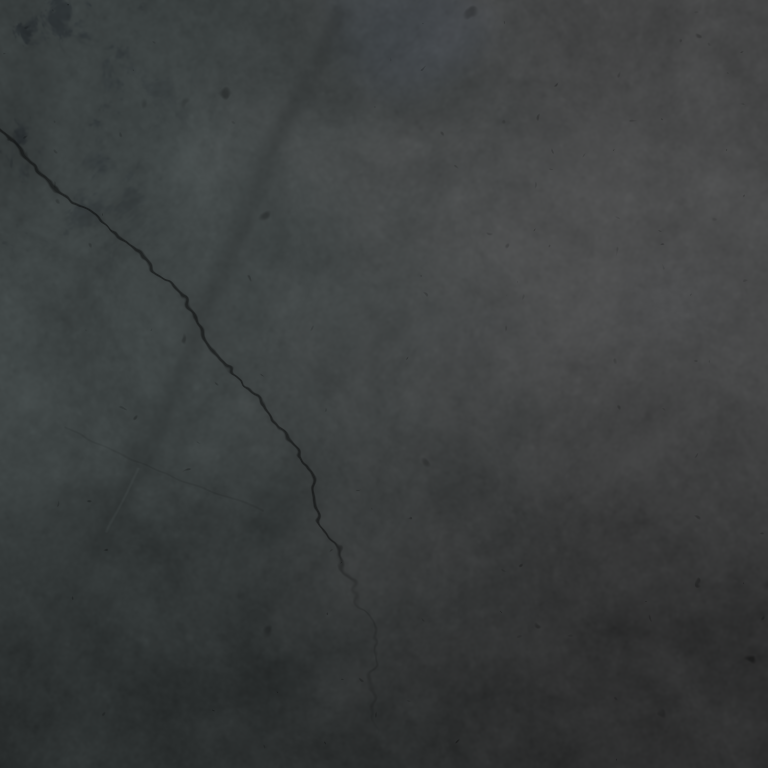
This texture is drawn by a three.js fragment shader. Its source:

```glsl
// Dark weathered concrete with cloudy stains, small pits and a diagonal crack.
varying vec2 vUv;

vec3 hash3(vec2 cell) {
  vec3 q = fract(vec3(cell.xyx) * vec3(0.1031, 0.1030, 0.0973));
  q += dot(q, q.yxz + 33.33);
  return fract((q.xxy + q.yzz) * q.zyx);
}

// Cellular noise: one soft light or dark blob per cell, about -1 to 1.
float blobs(vec2 p) {
  vec2 cell = floor(p);
  float sum = 0.0;
  for (int j = -1; j <= 1; j++) {
    for (int i = -1; i <= 1; i++) {
      vec2 c = cell + vec2(float(i), float(j));
      vec3 h = hash3(c + 57.0);
      vec2 d = p - c - h.xy;
      float k = max(0.0, 1.0 - dot(d, d));
      sum += (h.z * 2.0 - 1.0) * k * k * k;
    }
  }
  return sum;
}

float clouds(vec2 p) {
  float sum = 0.0;
  float gain = 0.6;
  for (int i = 0; i < 5; i++) {
    sum += gain * blobs(p);
    p = mat2(1.6, 1.2, -1.2, 1.6) * p + 7.3;
    gain *= 0.7;
  }
  return sum;
}

float segment(vec2 p, vec2 a, vec2 b) {
  vec2 ab = b - a;
  return length(p - a - ab * clamp(dot(p - a, ab) / dot(ab, ab), 0.0, 1.0));
}

// Sparse slanted pits, at most one in each cell.
float pits(vec2 p, float share) {
  vec3 h = hash3(floor(p) + 11.0);
  vec2 d = fract(p) - 0.3 - 0.4 * h.xy;
  float angle = 6.28 * h.y;
  d = mat2(cos(angle), sin(angle), -sin(angle), cos(angle)) * d;
  float size = 0.1 + 0.15 * h.x;
  float dist = length(d * vec2(1.0, 1.7));
  return step(h.z, share) * (1.0 - smoothstep(size * 0.2, size, dist)) * (0.4 + 0.6 * h.y);
}

// The crack wanders down from the left edge; depth is the drop below its start.
float crack(vec2 p) {
  float depth = 0.827 - p.y;
  float path = depth * (1.24 - 0.78 * depth);
  path += 0.009 * sin(depth * 27.0 + 3.0) + 0.004 * sin(depth * 58.0 + 1.0);
  path += 0.0025 * sin(depth * 131.0) + 0.0012 * sin(depth * 290.0 + 2.0);
  path += 0.004 * blobs(p * 45.0) + 0.0025 * blobs(p * 110.0);
  float slope = 1.24 - 1.56 * depth;
  float dist = abs(p.x - path) / sqrt(1.0 + slope * slope);
  float width = 0.0021 + 0.0014 * blobs(p * 34.0);
  float fade = 1.0 - 0.75 * smoothstep(0.5, 0.6, depth);
  fade *= 1.0 - smoothstep(0.74, 0.8, depth);
  float core = 1.0 - smoothstep(0.0, width + 0.0012, dist);
  return fade * (core + 0.16 * exp(-dist * 150.0));
}

void main() {
  vec2 p = vUv;
  vec2 warp = vec2(blobs(p * 6.0), blobs(p * 6.0 + 40.0));
  vec2 q = p + 0.03 * warp + 0.006 * vec2(blobs(p * 31.0), blobs(p * 31.0 + 60.0));
  float broad = clouds(q * 4.5);
  float fine = clouds(q * 16.0 + 5.0);
  float grain = blobs(p * 105.0) + 0.8 * blobs(p * 190.0);

  // Broad light: pale toward the upper right, dark along the bottom.
  float light = 0.181 + 0.088 * smoothstep(0.02, 0.62, q.y - 0.16 * q.x + 0.07);
  light += 0.03 * exp(-7.0 * dot(q - vec2(0.8, 0.66), q - vec2(0.8, 0.66)));
  light -= 0.02 * smoothstep(0.75, 1.0, q.y);
  light -= 0.018 * (1.0 - smoothstep(0.0, 0.12, q.x)) * smoothstep(0.5, 0.9, q.y);
  light += 0.026 * broad + 0.018 * fine + 0.0075 * grain;

  // Soft dark smear, with a pale scratch at its foot and a hairline across it.
  vec2 bent = p + 0.008 * warp + 0.002 * blobs(p * 40.0);
  float smear = segment(bent, vec2(0.44, 0.98), vec2(0.13, 0.28));
  light -= 0.033 * exp(-smear * smear * 5000.0) * (0.8 + 0.6 * broad + 0.4 * fine);
  float scratch = segment(bent, vec2(0.178, 0.39), vec2(0.14, 0.3));
  light += 0.025 * (1.0 - smoothstep(0.0, 0.003, scratch));
  float hairline = segment(bent, vec2(0.08, 0.44), vec2(0.34, 0.335));
  light -= 0.02 * (1.0 - smoothstep(0.0, 0.0025, hairline));

  // Pits gather at the upper right, ragged stains at the upper left.
  vec2 ragged = p + 0.004 * vec2(blobs(p * 90.0), blobs(p * 90.0 + 30.0));
  float upperRight = smoothstep(0.4, 0.85, p.x) * smoothstep(0.4, 0.65, p.y);
  float pitting = pits(ragged * 19.0, 0.05) + pits(ragged * 48.0, 0.035 + 0.1 * upperRight);
  light -= 0.06 * min(pitting, 1.0);
  float corner = (1.0 - smoothstep(0.02, 0.3, p.x)) * smoothstep(0.6, 0.82, p.y);
  float stain = corner * smoothstep(0.2, 0.7, -fine);
  light -= 0.045 * stain;

  // Green-grey on the left, neutral on the right, with faint blue patches.
  vec3 tint = mix(vec3(0.92, 1.01, 1.01), vec3(0.985, 0.995, 1.0), smoothstep(0.15, 0.85, q.x + 0.1 * broad));
  float blue = smoothstep(0.1, 0.7, blobs(q * 5.0 + 20.0)) * smoothstep(0.5, 0.85, p.y);
  tint += vec3(-0.02, 0.0, 0.05) * (blue + stain);

  vec3 colour = tint * light * (1.0 - 0.48 * min(crack(p), 1.0));
  gl_FragColor = vec4(colour, 1.0);
}
```
